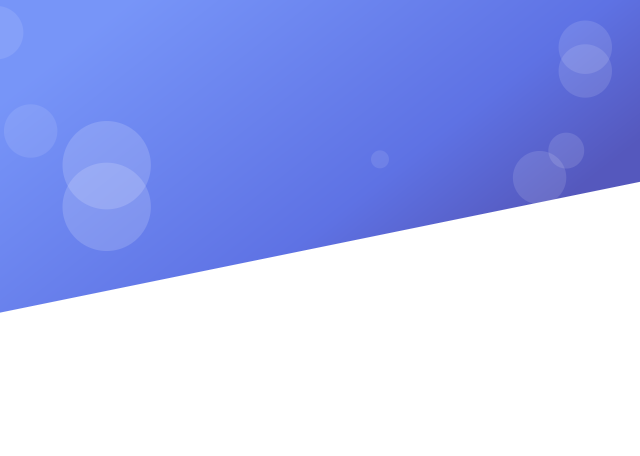
Reproduce this background procedurally as a WebGL 2 fragment shader.

```glsl
#version 300 es
precision highp float;

uniform vec2 u_resolution;
out vec4 fragColor;

// Lengths are in canvas widths, origin at the lower left
const float EDGE_LEFT = 0.2240;
const float EDGE_SLOPE = 0.2044;

const vec2 GRADIENT_DIR = vec2(0.5, 0.866);
const vec3 GRADIENT_STOPS = vec3(0.15, 0.70, 0.94);
const vec3 SKY_BLUE = vec3(0.467, 0.584, 0.973);
const vec3 INDIGO = vec3(0.369, 0.447, 0.894);
const vec3 VIOLET = vec3(0.333, 0.345, 0.740);
const vec3 PAPER = vec3(1.0);
const vec3 BUBBLE_TINT = vec3(1.0);

// Bubbles: centre x, centre y, radius, opacity
const int BUBBLE_COUNT = 9;
const vec4 BUBBLES[BUBBLE_COUNT] = vec4[](
    vec4(-0.0052, 0.6615, 0.0417, 0.10),
    vec4(0.0479, 0.5078, 0.0417, 0.10),
    vec4(0.1667, 0.4544, 0.0690, 0.16),
    vec4(0.1667, 0.3893, 0.0690, 0.16),
    vec4(0.5937, 0.4635, 0.0140, 0.10),
    vec4(0.9145, 0.6387, 0.0417, 0.12),
    vec4(0.9145, 0.6016, 0.0417, 0.12),
    vec4(0.8848, 0.4772, 0.0280, 0.12),
    vec4(0.8431, 0.4349, 0.0417, 0.12)
);

// Coverage of a shape from its signed distance, smoothed over one pixel
float coverage(float dist, float pixel) {
    return clamp(0.5 - dist / pixel, 0.0, 1.0);
}

// Three-stop diagonal gradient, sheared along with the slanted edge
vec3 bannerColor(vec2 p, float top) {
    vec2 local = vec2(p.x, top - p.y + EDGE_SLOPE * p.x);
    vec2 extent = vec2(1.0, top - EDGE_LEFT);
    float t = dot(local, GRADIENT_DIR) / dot(extent, GRADIENT_DIR);
    float toIndigo = (t - GRADIENT_STOPS.x) / (GRADIENT_STOPS.y - GRADIENT_STOPS.x);
    float toViolet = (t - GRADIENT_STOPS.y) / (GRADIENT_STOPS.z - GRADIENT_STOPS.y);
    vec3 color = mix(SKY_BLUE, INDIGO, clamp(toIndigo, 0.0, 1.0));
    return mix(color, VIOLET, clamp(toViolet, 0.0, 1.0));
}

void main() {
    float pixel = 1.0 / u_resolution.x;
    vec2 p = gl_FragCoord.xy * pixel;
    vec3 color = bannerColor(p, u_resolution.y * pixel);

    // Translucent overlapping bubbles
    for (int i = 0; i < BUBBLE_COUNT; i++) {
        vec4 bubble = BUBBLES[i];
        float dist = length(p - bubble.xy) - bubble.z;
        color = mix(color, BUBBLE_TINT, bubble.w * coverage(dist, pixel));
    }

    // Blank area below the slanted edge
    float edgeDist = (p.y - EDGE_LEFT - EDGE_SLOPE * p.x) / length(vec2(1.0, EDGE_SLOPE));
    color = mix(color, PAPER, coverage(edgeDist, pixel));

    fragColor = vec4(color, 1.0);
}
```
